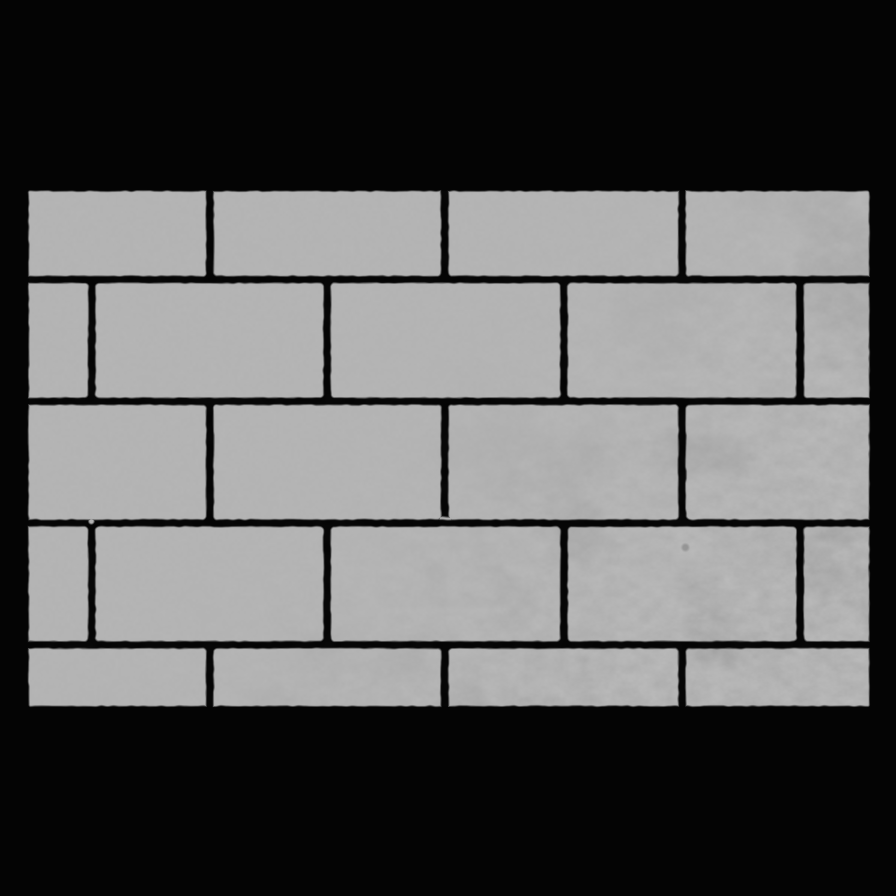
A WebGL 2 fragment shader for this pattern:

```glsl
#version 300 es
precision highp float;
// A panel of pale bricks in running bond on a black ground: five rows, the
// outer ones clipped by the panel. Each brick is a rounded box distance in a
// repeated cell; value noise roughens the edges and stains the lower right.

uniform vec2 u_resolution;
out vec4 fragColor;

float hash(vec2 p) {
    vec3 q = fract(vec3(p.xyx) * 0.1031);
    q += dot(q, q.yzx + 33.33);
    return fract((q.x + q.y) * q.z);
}

float noise(vec2 p) {
    vec2 i = floor(p), f = fract(p);
    f = f * f * (3.0 - 2.0 * f);
    return mix(mix(hash(i), hash(i + vec2(1, 0)), f.x),
               mix(hash(i + vec2(0, 1)), hash(i + vec2(1, 1)), f.x), f.y);
}

float fbm(vec2 p) {
    float sum = 0.0, amplitude = 0.5;
    for (int i = 0; i < 4; i++) {
        sum += amplitude * noise(p);
        p = p * 2.1 + 7.3;
        amplitude *= 0.5;
    }
    return sum;
}

float roundedBox(vec2 p, vec2 halfSize, float radius) {
    vec2 d = abs(p) - halfSize + radius;
    return length(max(d, 0.0)) + min(max(d.x, d.y), 0.0) - radius;
}

// Signed distance to the nearest brick, negative inside.
float brickDistance(vec2 p) {
    vec2 cell = vec2(0.2635, 0.1359);
    float bow = 0.0017 * exp(-pow((p.x - 0.45) / 0.1, 2.0));
    vec2 grid = (p + vec2(bow, 0.0) - vec2(0.1025, 0.2803)) / cell;
    grid.x -= 0.5 * mod(floor(grid.y), 2.0); // half-brick stagger
    vec2 local = (fract(grid) - 0.5) * cell;
    return roundedBox(local, 0.5 * cell - vec2(0.0042, 0.0040), 0.004);
}

void main() {
    float side = min(u_resolution.x, u_resolution.y);
    vec2 p = (gl_FragCoord.xy - 0.5 * u_resolution) / side + 0.5;
    float blur = max(0.0016, 0.8 / side);

    // Slightly uneven, hand-inked edges
    vec2 wobble = vec2(noise(p * 150.0), noise(p * 150.0 + 40.0)) - 0.5;
    vec2 inked = p + 0.0012 * wobble;

    float d = brickDistance(inked);
    // The central joint stops short of the joint below it
    d = min(d, roundedBox(inked - vec2(0.497, 0.4216), vec2(0.007, 0.0015), 0.001));
    // A small nick above the left joint
    d = min(d, length(inked - vec2(0.102, 0.4185)) - 0.003);
    // Clip to the panel
    d = max(d, roundedBox(inked - vec2(0.501, 0.4993), vec2(0.4690, 0.2873), 0.002));

    // Blotches and fine grain grow toward the lower right
    float wear = smoothstep(-0.25, 0.65, p.x - p.y);
    float stain = smoothstep(0.42, 0.75, fbm(p * vec2(14.0, 18.0) + 3.0));
    float grain = fbm(p * vec2(75.0, 110.0)) - 0.45;
    float face = 0.705 - wear * (0.05 * stain + 0.07 * grain);
    face += 0.008 * (noise(p * 300.0) - 0.5);

    // One dark speck
    face -= 0.13 * smoothstep(0.006, 0.002, length(p - vec2(0.765, 0.389)));

    // Ground is darkest outside; joints keep a trace of grey
    float insidePanel = step(abs(p.x - 0.501), 0.469) * step(abs(p.y - 0.4993), 0.2873);
    float ground = 0.014 + 0.016 * insidePanel * noise(p * 90.0);
    float cover = smoothstep(blur, -blur, d);
    fragColor = vec4(vec3(mix(ground, face, cover)), 1.0);
}
```
